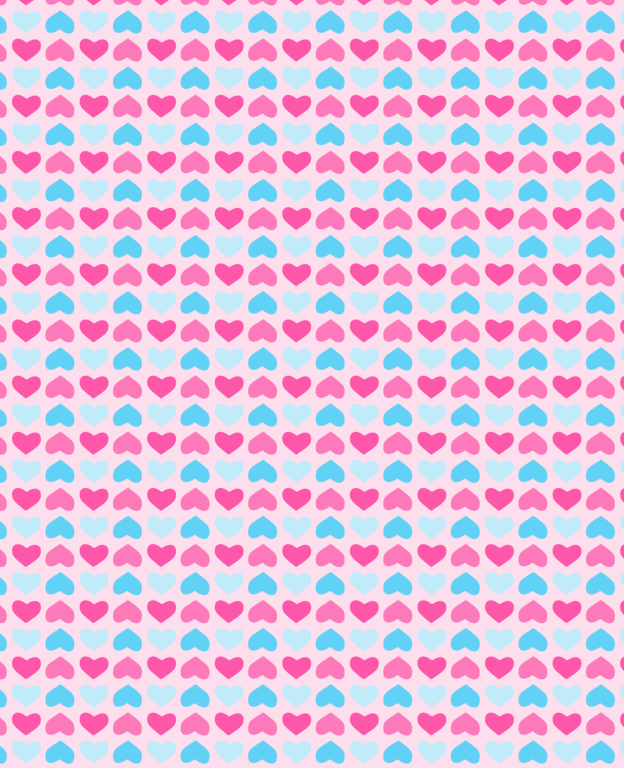
This pattern is drawn by a WebGL 2 fragment shader. Its source:

```glsl
#version 300 es
precision highp float;

#define REPEATS vec2(18.47, 27.35)
#define SHIFT vec2(0.278, 0.07)
#define HALF_WIDTH 0.513
#define V_SCALE 0.337
#define LOBE_LIFT 1.22
#define LOBE_BEND 0.45
#define TILT 0.04
#define ROUND_UP 2.3
#define ROUND_DOWN 2.6

uniform vec2 u_resolution;
out vec4 fragColor;

const vec3 BACKGROUND = vec3(0.99, 0.87, 0.93);
const vec3 DEEP_PINK = vec3(0.99, 0.34, 0.66);
const vec3 MID_PINK = vec3(0.99, 0.48, 0.73);
const vec3 PALE_BLUE = vec3(0.76, 0.92, 0.98);
const vec3 SKY_BLUE = vec3(0.38, 0.82, 0.96);

// Superellipse bent upwards on both sides: negative inside the heart
float heartField(vec2 p, float roundness) {
    float a = p.x / HALF_WIDTH;
    float side = sqrt(a * a + 0.003) - 0.055;
    float v = p.y / V_SCALE + 0.2 - LOBE_LIFT * side * (1.0 - LOBE_BEND * side);
    float sum = pow(abs(a), roundness) + pow(abs(v), roundness);
    return pow(sum, 1.0 / roundness) - 1.0;
}

// Field divided by its slope, for an even edge width
float heartDistance(vec2 p, float roundness) {
    const float STEP = 0.004;
    float f = heartField(p, roundness);
    vec2 slope = vec2(heartField(p + vec2(STEP, 0.0), roundness) - f,
                      heartField(p + vec2(0.0, STEP), roundness) - f) / STEP;
    return f / max(length(slope), 0.5);
}

void main() {
    // Grid cell, with local units of one row height
    vec2 grid = gl_FragCoord.xy / u_resolution * REPEATS - SHIFT;
    vec2 cell = floor(grid);
    vec2 cellSize = u_resolution / REPEATS;
    vec2 p = (grid - cell - 0.5) * vec2(cellSize.x / cellSize.y, 1.0);

    // Alternate columns turn the heart, alternate rows change its hue
    float inverted = mod(cell.x, 2.0);
    float pinkRow = mod(cell.y, 2.0);
    p *= 1.0 - 2.0 * inverted;
    p = mat2(cos(TILT), sin(TILT), -sin(TILT), cos(TILT)) * p;

    float d = heartDistance(p, mix(ROUND_UP, ROUND_DOWN, inverted));
    vec3 pink = mix(DEEP_PINK, MID_PINK, inverted);
    vec3 blue = mix(PALE_BLUE, SKY_BLUE, inverted);
    vec3 heartColor = mix(blue, pink, pinkRow);

    // Soft edge about one pixel wide
    float pixel = 1.0 / cellSize.y;
    float coverage = 1.0 - smoothstep(-0.8 * pixel, 0.8 * pixel, d);
    fragColor = vec4(mix(BACKGROUND, heartColor, coverage), 1.0);
}
```
